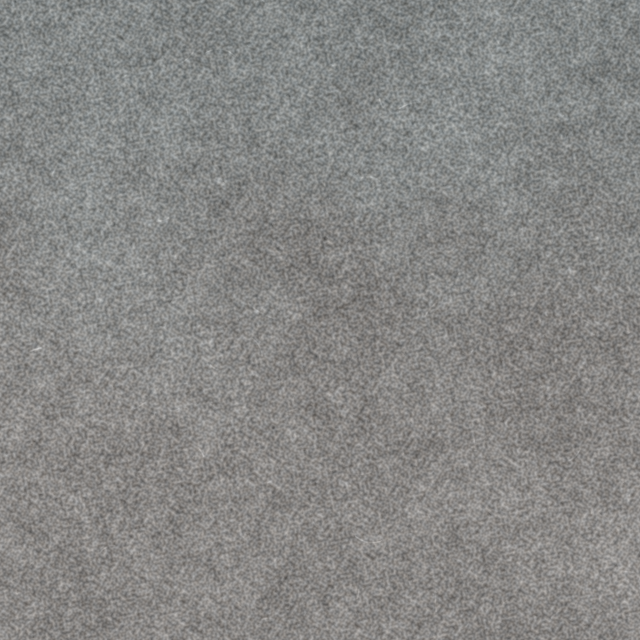
This texture is drawn by a Shadertoy shader. Its source:

```glsl
// Matte grey stone tile: fine sandy grain, faint clouds, pale flecks, dark pits and thin fibres.

const vec3  COOL_GREY = vec3(0.507, 0.522, 0.520);
const vec3  WARM_GREY = vec3(0.537, 0.527, 0.518);
const float GRAIN_SCALE = 207.0;     // finest grains per canvas height
const float FINE_GRAIN = 0.175;
const float COARSE_GRAIN = 0.115;
const float MOTTLE = 0.060;
const float CLOUDS = 0.055;
const float COLOUR_GRAIN = 0.016;
const float FLECK_LIGHT = 0.075;
const float SPECK_LIGHT = 0.060;
const float PIT_DARK = 0.060;
const float FIBRE_LIGHT = 0.110;
const float FIBRE_CELLS = 13.0;
const float FIBRE_WIDTH = 0.0008;

vec2 hash2(vec2 p) {
    vec3 q = fract(p.xyx * vec3(0.1031, 0.1030, 0.0973));
    q += dot(q, q.yzx + 33.33);
    return fract((q.xx + q.yz) * q.zy);
}

vec2 direction(float turn) {
    float angle = 6.28318 * turn;
    return vec2(cos(angle), sin(angle));
}

float cornerSlope(vec2 cell, vec2 corner, vec2 f) {
    return dot(direction(hash2(cell + corner).x), f - corner);
}

// Gradient noise, roughly -0.7 to 0.7
float noise(vec2 p) {
    vec2 cell = floor(p);
    vec2 f = p - cell;
    vec2 w = f * f * f * (f * (f * 6.0 - 15.0) + 10.0);
    float low = mix(cornerSlope(cell, vec2(0, 0), f), cornerSlope(cell, vec2(1, 0), f), w.x);
    float high = mix(cornerSlope(cell, vec2(0, 1), f), cornerSlope(cell, vec2(1, 1), f), w.x);
    return mix(low, high, w.y);
}

float fbm(vec2 p) {
    float sum = 0.0;
    float weight = 1.0;
    for (int i = 0; i < 4; i++) {
        sum += weight * noise(p);
        p = mat2(1.6, 1.2, -1.2, 1.6) * p + 17.3;
        weight *= 0.6;
    }
    return sum;
}

// Irregular scattered spots; density is the share of cells that hold one
float spots(vec2 uv, float cells, float density, float seed) {
    vec2 p = uv * cells + seed;
    vec2 warped = p + 0.35 * vec2(noise(p * 2.3), noise(p * 2.3 + 41.0));
    float edge = 0.08 + cells / iResolution.y;
    float cover = 0.0;
    for (int y = -1; y <= 1; y++)
    for (int x = -1; x <= 1; x++) {
        vec2 cell = floor(p) + vec2(x, y);
        vec2 place = hash2(cell + 7.7);
        vec2 kind = hash2(cell + 91.3);
        vec2 d = warped - cell - place;
        vec2 axis = direction(kind.y);
        d = vec2(dot(d, axis), 1.5 * dot(d, vec2(-axis.y, axis.x)));
        float radius = mix(0.12, 0.36, kind.y * kind.y);
        float spot = 1.0 - smoothstep(radius - edge, radius + edge, length(d));
        cover = max(cover, spot * step(kind.x, density) * (0.45 + 0.55 * place.x));
    }
    return cover;
}

// Short bent hairs, lying in all directions but more often near level
float fibres(vec2 uv) {
    vec2 p = uv * FIBRE_CELLS + 5.0;
    float pixel = 1.0 / iResolution.y;
    float cover = 0.0;
    for (int y = -1; y <= 1; y++)
    for (int x = -1; x <= 1; x++) {
        vec2 cell = floor(p) + vec2(x, y);
        vec2 place = hash2(cell + 23.1);
        vec2 kind = hash2(cell + 57.9);
        vec2 shape = hash2(cell + 131.7);
        vec2 d = p - cell - place;
        float swing = 2.0 * kind.y - 1.0;
        vec2 axis = direction(0.04 + 0.25 * swing * abs(swing));
        d = vec2(dot(d, axis), dot(d, vec2(-axis.y, axis.x)));
        d.y += (shape.x - 0.5) * 3.0 * d.x * d.x;
        float halfLength = mix(0.08, 0.32, shape.y * shape.y);
        d.x = max(abs(d.x) - halfLength, 0.0);
        float hair = 1.0 - smoothstep(FIBRE_WIDTH - 0.5 * pixel, FIBRE_WIDTH + pixel, length(d) / FIBRE_CELLS);
        cover = max(cover, hair * step(kind.x, 0.30) * (0.35 + 0.65 * place.y));
    }
    return cover;
}

void mainImage(out vec4 fragColor, in vec2 fragCoord) {
    vec2 uv = fragCoord / iResolution.y;
    vec2 turned = mat2(0.83, 0.56, -0.56, 0.83) * uv + 3.0;

    // Broad tone: cool and darker at the top right, warm and lighter below
    float cloud = fbm(uv * 3.2 + 9.0);
    vec3 colour = mix(WARM_GREY, COOL_GREY, smoothstep(0.25, 1.0, uv.y + 0.25 * cloud));
    colour += CLOUDS * cloud + 0.016 * (0.5 - uv.x) * uv.y;

    // Sandy surface
    float fine = noise(turned * GRAIN_SCALE);
    float coarse = noise(turned.yx * GRAIN_SCALE * 0.53 + 31.0);
    float mottle = fbm(turned * 27.0 + 13.0);
    colour += FINE_GRAIN * fine + COARSE_GRAIN * coarse + MOTTLE * mottle;
    colour += COLOUR_GRAIN * noise(turned * 120.0 + 77.0) * vec3(1.0, 0.0, -1.0);

    // Pale flecks gather in loose clusters, pits lie everywhere
    float cluster = smoothstep(-0.25, 0.55, fbm(uv * 5.5 + 28.0));
    float worn = clamp(0.75 + 0.9 * coarse + 0.5 * mottle, 0.0, 1.0);
    colour += FLECK_LIGHT * worn * spots(uv, 34.0, 0.04 + 0.30 * cluster, 11.0);
    colour += SPECK_LIGHT * worn * spots(uv, 78.0, 0.06 + 0.28 * cluster, 47.0);
    colour -= PIT_DARK * spots(turned, 95.0, 0.16, 63.0);
    colour += FIBRE_LIGHT * worn * fibres(uv);

    fragColor = vec4(clamp(colour, 0.0, 1.0), 1.0);
}
```
